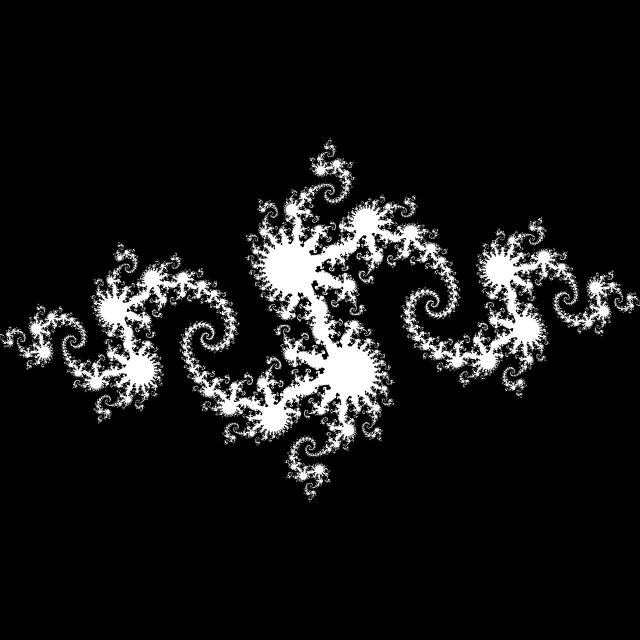
Write a Shadertoy shader that draws this background.

```glsl
// Draws a white filled Julia set with spiral arms on a black ground.

const vec2  JULIA_SEED   = vec2(-0.8, -0.156);
const float HALF_EXTENT  = 1.5;    // plane distance from centre to canvas edge
const float ESCAPE_SQ    = 4.0;    // squared escape radius
const int   MAX_STEPS    = 100;
const int   SAMPLES      = 3;      // samples per pixel side
const vec3  GROUND_COLOR = vec3(0.0);
const vec3  SET_COLOR    = vec3(1.0);

vec2 complexSquare(vec2 z) {
    return vec2(z.x * z.x - z.y * z.y, 2.0 * z.x * z.y);
}

// 1.0 when the orbit of z stays bounded, 0.0 when it escapes
float insideJulia(vec2 z) {
    for (int i = 0; i < MAX_STEPS; i++) {
        z = complexSquare(z) + JULIA_SEED;
        if (dot(z, z) > ESCAPE_SQ) return 0.0;
    }
    return 1.0;
}

// Canvas position to complex plane, centred on the origin
vec2 toPlane(vec2 canvasPos) {
    float shortSide = min(iResolution.x, iResolution.y);
    return (2.0 * canvasPos - iResolution.xy) / shortSide * HALF_EXTENT;
}

void mainImage(out vec4 fragColor, in vec2 fragCoord) {
    // Average a grid of samples to smooth the edges
    float coverage = 0.0;
    for (int y = 0; y < SAMPLES; y++) {
        for (int x = 0; x < SAMPLES; x++) {
            vec2 offset = (vec2(x, y) + 0.5) / float(SAMPLES) - 0.5;
            coverage += insideJulia(toPlane(fragCoord + offset));
        }
    }
    coverage /= float(SAMPLES * SAMPLES);

    fragColor = vec4(mix(GROUND_COLOR, SET_COLOR, coverage), 1.0);
}
```
